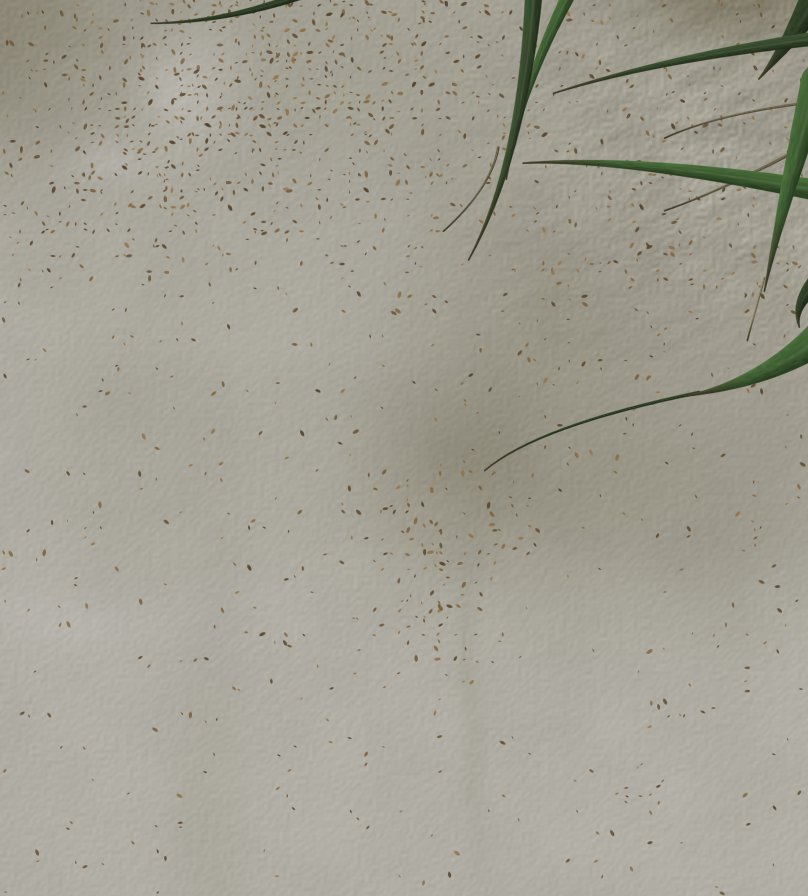
A Shadertoy shader for this texture:

```glsl
float hash(vec2 p) {
    return fract(sin(dot(p, vec2(127.1, 311.7))) * 43758.5453);
}

float noise(vec2 p) {
    vec2 i = floor(p), f = fract(p);
    f = f * f * (3.0 - 2.0 * f);
    return mix(mix(hash(i), hash(i + vec2(1, 0)), f.x),
               mix(hash(i + vec2(0, 1)), hash(i + vec2(1, 1)), f.x), f.y);
}

float fbm(vec2 p) {
    float sum = 0.0, gain = 0.5;
    for (int i = 0; i < 4; i++) {
        sum += gain * noise(p);
        p = p * 2.03 + 7.1;
        gain *= 0.5;
    }
    return sum;
}

float blob(vec2 p, vec2 center, vec2 radius) {
    vec2 d = (p - center) / radius;
    return exp(-dot(d, d));
}

// Plaster tones: broad stains, pale patches, scratches and grain
vec3 wall(vec2 p) {
    vec2 q = p + 0.05 * (vec2(fbm(p * 7.0), fbm(p * 7.0 + 30.0)) - 0.47);
    float stain = 0.055 * smoothstep(0.58, 0.95, q.y);
    stain += 0.085 * blob(q, vec2(0.50, 0.49), vec2(0.13, 0.12));
    stain += 0.075 * blob(q, vec2(0.72, 0.43), vec2(0.21, 0.13));
    stain += 0.070 * blob(q, vec2(0.60, 0.66), vec2(0.15, 0.13));
    stain += 0.050 * blob(q, vec2(0.85, 0.62), vec2(0.18, 0.18));
    stain += 0.085 * blob(q, vec2(0.00, 1.00), vec2(0.13, 0.14));
    stain += 0.120 * blob(q, vec2(0.82, 1.00), vec2(0.13, 0.05));
    stain += 0.035 * blob(q, vec2(0.17, 0.52), vec2(0.14, 0.16));
    stain += 0.025 * blob(q, vec2(0.24, 0.10), vec2(0.04, 0.16));
    stain += 0.025 * blob(q, vec2(0.53, 0.22), vec2(0.015, 0.17));
    stain -= 0.075 * blob(q, vec2(0.21, 0.90), vec2(0.05, 0.06));
    stain -= 0.050 * blob(q, vec2(0.13, 0.81), vec2(0.05, 0.03));
    stain -= 0.030 * blob(q, vec2(0.08, 0.31), vec2(0.10, 0.03));
    vec3 color = vec3(0.69, 0.68, 0.645) - stain * vec3(1.0, 1.06, 1.28);

    float rough = blob(p, vec2(0.82, 0.83), vec2(0.24, 0.20));
    vec2 along = vec2(p.x + 0.4 * p.y, p.y - 0.4 * p.x);
    color += rough * 0.15 * (fbm(along * vec2(22, 70)) - 0.47);
    color += 0.035 * (fbm(p * 16.0) - 0.47);
    float relief = noise(p * 240.0) - noise(p * 240.0 + vec2(0.5, -0.5));
    return color + relief * (0.035 + 0.045 * rough);
}

float speckDensity(vec2 p) {
    float d = 0.035 + 0.62 * blob(p, vec2(0.29, 0.91), vec2(0.21, 0.14));
    d += 0.22 * blob(p, vec2(0.11, 0.76), vec2(0.12, 0.09));
    d += 0.40 * blob(p, vec2(0.49, 0.37), vec2(0.07, 0.09));
    return d + 0.12 * blob(p, vec2(0.75, 0.75), vec2(0.25, 0.25));
}

// Rust flecks: one small rotated ellipse per occupied cell
vec3 addSpecks(vec3 color, vec2 p, float px) {
    for (int layer = 0; layer < 3; layer++) {
        float size = 0.009 + 0.006 * float(layer);
        vec2 id = floor(p / size), seed = id + 61.0 * float(layer);
        vec2 center = (id + 0.3 + 0.4 * vec2(hash(seed + 3.1), hash(seed + 8.7))) * size;
        float angle = 6.283 * hash(seed + 5.3), c = cos(angle), s = sin(angle);
        vec2 d = mat2(c, -s, s, c) * (p - center);
        float radius = mix(0.0009, 0.0025, pow(hash(seed + 2.4), 2.0));
        float dist = length(d * vec2(0.65, 1.3)) - radius;
        float present = step(hash(seed), speckDensity(center) * 0.75);
        float cover = present * (1.0 - smoothstep(-px, px, dist));
        vec3 rust = mix(vec3(0.30, 0.23, 0.14), vec3(0.59, 0.46, 0.28), hash(seed + 9.2));
        color = mix(color, rust, cover * 0.85);
    }
    return color;
}

// Curved leaf from tip a to base c; width is the half width at the base
vec3 leaf(vec3 color, vec2 p, vec2 a, vec2 b, vec2 c, float width, vec3 tint, float px) {
    vec2 low = min(a, min(b, c)) - 0.025, high = max(a, max(b, c)) + 0.025;
    if (any(lessThan(p, low)) || any(greaterThan(p, high))) return color;
    float best = 1.0, side = 0.0, along = 0.0;
    vec2 start = a;
    for (int i = 1; i <= 16; i++) {
        float t = float(i) / 16.0;
        vec2 end = mix(mix(a, b, t), mix(b, c, t), t), e = end - start;
        float h = clamp(dot(p - start, e) / dot(e, e), 0.0, 1.0);
        vec2 d = p - start - e * h;
        if (length(d) < best) {
            best = length(d);
            side = sign(e.x * d.y - e.y * d.x) * best;
            along = t - (1.0 - h) / 16.0;
        }
        start = end;
    }
    float halfWidth = 0.0009 + width * pow(along, 1.25);
    float across = clamp(side / halfWidth, -1.0, 1.0);
    vec3 green = mix(vec3(0.25, 0.24, 0.17), tint, smoothstep(0.0, 0.45, along));
    green *= 0.95 + 0.28 * across + 0.16 * (noise(vec2(along * 30.0, across * 5.0)) - 0.5);
    green += 0.06 * exp(-across * across * 40.0) * smoothstep(0.3, 0.8, along);
    return mix(color, green, 1.0 - smoothstep(-px, px, best - halfWidth));
}

void mainImage(out vec4 fragColor, in vec2 fragCoord) {
    vec2 p = fragCoord / iResolution.y;
    float px = 0.8 / iResolution.y;
    vec3 col = addSpecks(wall(p), p, px);
    vec3 green = vec3(0.24, 0.36, 0.19), dark = vec3(0.17, 0.23, 0.14), dry = vec3(0.40, 0.37, 0.28);

    // Dry stems
    col = leaf(col, p, vec2(0.495, 0.742), vec2(0.548, 0.79), vec2(0.556, 0.835), 0.0006, dry, px);
    col = leaf(col, p, vec2(0.742, 0.846), vec2(0.80, 0.873), vec2(0.905, 0.886), 0.0006, dry, px);
    col = leaf(col, p, vec2(0.742, 0.765), vec2(0.80, 0.785), vec2(0.885, 0.83), 0.001, dry, px);
    col = leaf(col, p, vec2(0.834, 0.62), vec2(0.842, 0.65), vec2(0.853, 0.69), 0.0003, dry * 1.25, px);

    // Green leaves
    col = leaf(col, p, vec2(0.169, 0.974), vec2(0.25, 0.975), vec2(0.335, 1.005), 0.004, dark, px);
    col = leaf(col, p, vec2(0.565, 0.80), vec2(0.58, 0.90), vec2(0.637, 1.01), 0.007, green, px);
    col = leaf(col, p, vec2(0.523, 0.71), vec2(0.583, 0.82), vec2(0.596, 1.01), 0.009, dark * 1.2, px);
    col = leaf(col, p, vec2(0.847, 0.912), vec2(0.88, 0.95), vec2(0.915, 1.01), 0.018, dark, px);
    col = leaf(col, p, vec2(0.618, 0.896), vec2(0.74, 0.935), vec2(0.91, 0.957), 0.007, dark * 1.2, px);
    col = leaf(col, p, vec2(0.584, 0.818), vec2(0.70, 0.825), vec2(0.91, 0.788), 0.011, green, px);
    col = leaf(col, p, vec2(0.853, 0.675), vec2(0.875, 0.78), vec2(0.912, 0.91), 0.017, green, px);
    col = leaf(col, p, vec2(0.892, 0.635), vec2(0.885, 0.66), vec2(0.912, 0.685), 0.010, dark, px);
    col = leaf(col, p, vec2(0.541, 0.475), vec2(0.60, 0.525), vec2(0.78, 0.562), 0.001, dark, px);
    col = leaf(col, p, vec2(0.765, 0.558), vec2(0.85, 0.572), vec2(0.915, 0.623), 0.018, green, px);
    fragColor = vec4(clamp(col, 0.0, 1.0), 1.0);
}
```
